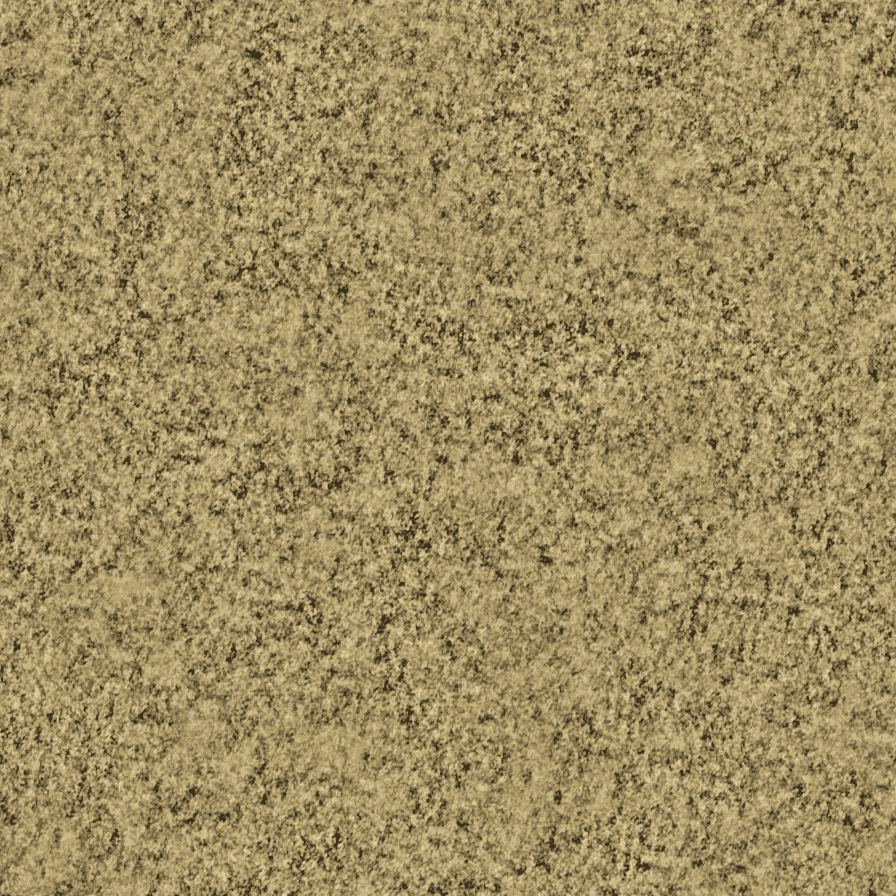
Give the GLSL for this texture, as a WebGL 1 fragment shader.

```glsl
precision highp float;
// Sandy stone: small ragged, slightly upright grains with scattered dark pits.
// Layers of gradient noise are summed to a height of unit deviation, which
// narrow thresholds then turn into flat bands of colour with fixed shares.

uniform vec2 u_resolution;

// Noise cells across the canvas, per layer
const vec2 FINE_CELLS = vec2(265.0, 215.0);
const vec2 GRAIN_CELLS = vec2(142.0, 92.0);
const vec2 LUMP_CELLS = vec2(56.0, 42.0);
const vec2 CLUMP_CELLS = vec2(21.0, 17.0);
const vec2 PATCH_CELLS = vec2(7.0, 7.0);

// Share of each layer in the height; their squares sum to about one
const float FINE_WEIGHT = 0.50;
const float GRAIN_WEIGHT = 0.78;
const float LUMP_WEIGHT = 0.30;
const float CLUMP_WEIGHT = 0.20;

const float LEAN = 0.22;           // sideways slant of the larger lumps
const float GRAIN_TURN = 0.12;     // turns that hide the noise lattice
const float FINE_TURN = 0.45;
const float RAGGEDNESS = 0.0015;   // how far the grain outlines wander
const float PATCH_CONTRAST = 0.09; // rough regions against calm ones
const float PIT_CONTRAST = 0.11;   // extra contrast inside hollows
const float BAND_SOFTNESS = 0.15;  // half width of the colour transitions
const float UNIT_DEVIATION = 4.63; // scales the noise to unit deviation

const vec3 PIT = vec3(0.23, 0.19, 0.11);
const vec3 SHADOW = vec3(0.32, 0.27, 0.165);
const vec3 UMBER = vec3(0.45, 0.39, 0.25);
const vec3 OCHRE = vec3(0.55, 0.48, 0.32);
const vec3 SAND = vec3(0.63, 0.56, 0.38);
const vec3 STRAW = vec3(0.71, 0.64, 0.44);
const vec3 CREAM = vec3(0.79, 0.72, 0.53);
const vec3 GLINT = vec3(0.87, 0.80, 0.62);

float hash(vec2 cell) {
  vec3 p = fract(cell.xyx * vec3(0.1031, 0.1030, 0.0973));
  p += dot(p, p.yzx + 33.33);
  return fract((p.x + p.y) * p.z);
}

vec2 turn(vec2 p, float angle) {
  float c = cos(angle);
  float s = sin(angle);
  return vec2(c * p.x - s * p.y, s * p.x + c * p.y);
}

// Dot product of a lattice corner's random direction with the offset from it
float cornerSlope(vec2 cell, vec2 offset) {
  float angle = 6.28319 * hash(cell);
  return dot(vec2(cos(angle), sin(angle)), offset);
}

// Gradient noise with zero mean and unit deviation
float gradientNoise(vec2 p) {
  vec2 cell = floor(p);
  vec2 f = p - cell;
  vec2 fade = f * f * f * (f * (f * 6.0 - 15.0) + 10.0);
  vec2 e = vec2(1.0, 0.0);
  float low = mix(cornerSlope(cell, f),
                  cornerSlope(cell + e, f - e), fade.x);
  float high = mix(cornerSlope(cell + e.yx, f - e.yx),
                   cornerSlope(cell + 1.0, f - 1.0), fade.x);
  return UNIT_DEVIATION * mix(low, high, fade.y);
}

float band(float height, float edge) {
  return smoothstep(edge - BAND_SOFTNESS, edge + BAND_SOFTNESS, height);
}

// Thresholds are normal quantiles of the colour shares
vec3 stoneColor(float height) {
  vec3 color = mix(PIT, SHADOW, band(height, -2.2));
  color = mix(color, UMBER, band(height, -1.75));
  color = mix(color, OCHRE, band(height, -0.99));
  color = mix(color, SAND, band(height, -0.385));
  color = mix(color, STRAW, band(height, 0.28));
  color = mix(color, CREAM, band(height, 1.15));
  return mix(color, GLINT, band(height, 2.25));
}

void main() {
  vec2 uv = gl_FragCoord.xy / min(u_resolution.x, u_resolution.y);
  vec2 slanted = vec2(uv.x - LEAN * uv.y, uv.y);

  // Broad structure: calm and rough regions, clumps and lumps
  float region = gradientNoise(uv * PATCH_CELLS + 71.3);
  float clump = gradientNoise(slanted * CLUMP_CELLS + 37.7);
  float lump = gradientNoise(slanted * LUMP_CELLS + 13.1);

  // Fine structure: grains with jagged outlines
  vec2 finePoint = turn(uv, FINE_TURN) * FINE_CELLS;
  float fine = gradientNoise(finePoint + 405.9);
  vec2 wander = RAGGEDNESS * vec2(gradientNoise(finePoint + 811.2),
                                  gradientNoise(finePoint + 1301.4));
  vec2 grainPoint = turn(uv, GRAIN_TURN) + wander;
  float grain = gradientNoise(grainPoint * GRAIN_CELLS + 151.6);

  float hollow = -0.7 * (lump + clump);
  float contrast = 1.0 + PATCH_CONTRAST * region + PIT_CONTRAST * hollow;
  float height = contrast * (GRAIN_WEIGHT * grain + FINE_WEIGHT * fine)
               + LUMP_WEIGHT * lump + CLUMP_WEIGHT * clump;

  gl_FragColor = vec4(stoneColor(height), 1.0);
}
```
